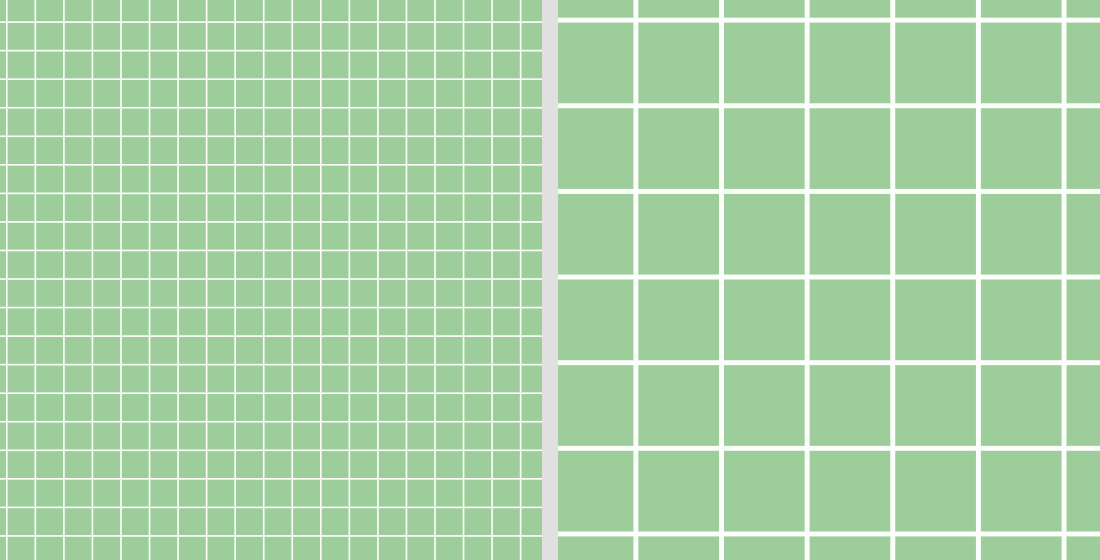
Left, the full canvas; right, a detail of the centre.
A WebGL 2 fragment shader for this pattern:

```glsl
#version 300 es
precision highp float;

uniform vec2 u_resolution;
out vec4 fragColor;

// Box-filtered coverage of the nearest grid line on each axis, in cell units
vec2 lineCoverage(vec2 cell, float halfWidth, float pixel) {
    vec2 dist = abs(fract(cell + 0.5) - 0.5);
    vec2 lower = max(dist - 0.5 * pixel, vec2(-halfWidth));
    vec2 upper = min(dist + 0.5 * pixel, vec2(halfWidth));
    return clamp((upper - lower) / pixel, 0.0, 1.0);
}

void main() {
    // Square cells, sized by the canvas height
    float cellsDown = 19.617;
    vec2 cell = gl_FragCoord.xy / u_resolution.y * cellsDown - vec2(0.238, 0.843);
    float pixel = cellsDown / u_resolution.y;

    // Thin pale lines over a flat green ground
    vec2 coverage = lineCoverage(cell, 0.029, pixel);
    float grid = max(coverage.x, coverage.y);
    vec3 green = vec3(0.612, 0.802, 0.604);
    vec3 white = vec3(0.99, 0.996, 0.99);
    fragColor = vec4(mix(green, white, grid), 1.0);
}
```
